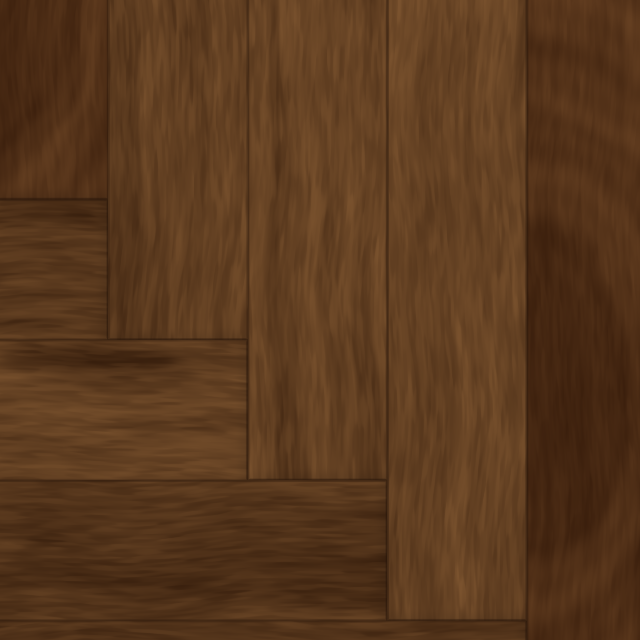
Reproduce this texture procedurally as a WebGL 1 fragment shader.

```glsl
precision highp float;
// Dark oiled walnut parquet: large herringbone planks with streaked grain and fine seams.

uniform vec2 u_resolution;

const vec2 PLANK_WIDTH = vec2(0.218, 0.2194);
const vec2 CORNER = vec2(0.1693, 0.5313);
const float PLANK_LENGTH = 6.0; // in plank widths
const vec3 DARK_WOOD = vec3(0.25, 0.145, 0.066);
const vec3 LIGHT_WOOD = vec3(0.45, 0.30, 0.165);
const vec3 SEAM_COLOR = vec3(0.15, 0.08, 0.035);

float hash(vec2 p) {
  return fract(sin(dot(p, vec2(127.1, 311.7))) * 4375.85);
}

// Smooth cellular noise: random cell tones blended by distance, about -0.5 to 0.5.
float cells(vec2 p) {
  vec2 base = floor(p);
  float total = 0.0;
  float weight = 0.0;
  for (int y = -1; y <= 1; y++) {
    for (int x = -1; x <= 1; x++) {
      vec2 cell = base + vec2(float(x), float(y));
      vec2 site = cell + vec2(hash(cell), hash(cell + 17.3));
      vec2 d = p - site;
      float w = exp(-5.0 * dot(d, d));
      total += w * hash(cell + 41.7);
      weight += w;
    }
  }
  return total / weight - 0.5;
}

// Slow bending of the fibres along a plank.
float bend(float along, float seed) {
  return 0.035 * sin(along * 1.7 + seed) + 0.012 * sin(along * 4.3 + seed * 2.0);
}

// Straight fibres, from broad bands to fine pores, with a few dark veins.
float straightGrain(vec2 q, float seed) {
  q.y += bend(q.x, seed);
  q += vec2(seed * 3.1, seed * 1.7);
  float grain = 0.34 * cells(q * vec2(0.35, 5.0));
  grain += 0.30 * cells(q * vec2(1.3, 15.0));
  grain += 0.26 * cells(q * vec2(4.0, 27.0));
  grain += 0.34 * cells(q * vec2(6.0, 50.0));
  float vein = smoothstep(0.2, 0.42, cells(q * vec2(0.4, 9.0) + 7.0));
  return grain - 0.22 * vein;
}

// Curved growth rings around a dark heart on the plank edge.
float heartGrain(vec2 q, float center, float seed) {
  vec2 d = vec2((q.x - center) * 0.62, q.y);
  float ring = length(d) + 0.12 * cells(q * vec2(1.5, 2.5) + seed);
  float bands = 0.09 * sin(ring * 15.0) + 0.05 * sin(ring * 37.0 + seed);
  return bands * smoothstep(0.3, 0.9, ring) + 0.24 * smoothstep(0.62, 0.85, ring) - 0.12;
}

// Elongated dark stain with a rounded end.
float stain(vec2 q) {
  vec2 d = vec2(q.x + 0.05, q.y - 0.21 - 0.07 * q.x) / vec2(0.74, 0.17);
  return 1.0 - smoothstep(0.65, 1.1, length(d) + 0.35 * cells(q * vec2(2.0, 14.0)));
}

void main() {
  vec2 p = gl_FragCoord.xy / u_resolution.y;
  vec2 g = (vec2(p.x, 1.0 - p.y) - CORNER) / PLANK_WIDTH;
  vec2 cell = floor(g);
  float period = 2.0 * PLANK_LENGTH;

  // Herringbone: choose direction, lane and position along the plank.
  bool upright = mod(cell.x - cell.y - 1.0, period) < PLANK_LENGTH;
  float lane = upright ? cell.x : cell.y;
  vec2 q = upright ? vec2(g.y, g.x - lane) : vec2(g.x, g.y - lane);
  float fromEnd = upright ? lane - g.y : lane + 1.0 - g.x;
  float seed = 9.0 * hash(vec2(lane, floor(fromEnd / period) + (upright ? 3.0 : 8.0)));
  fromEnd = mod(fromEnd, period);

  // Each plank has its own tone; some upright planks are dark heartwood.
  float heart = upright ? 1.0 - step(-0.5, cos(6.2832 * (lane - 1.15) / 4.3)) : 0.0;
  float tone = upright ? 0.62 + 0.09 * clamp(lane, 0.0, 2.0) : 0.5 + 0.22 * cos(lane * 2.0);
  tone = mix(tone, 0.16, heart);

  // Grain, stain and slow change of light over the floor.
  float grain = straightGrain(q, seed);
  tone += grain * mix(1.0, 0.55, heart);
  tone += heart * heartGrain(q, lane * 0.7 - 1.73, seed);
  float stained = upright ? 0.0 : smoothstep(0.6, 0.7, 0.5 + 0.22 * cos(lane * 2.0));
  tone -= 0.42 * stained * stain(q);
  tone += 0.16 * (p.y - 0.5);
  vec3 color = mix(DARK_WOOD, LIGHT_WOOD, clamp(tone, -0.2, 1.15));
  color += heart * vec3(0.012, 0.0, -0.002);

  // Thin seams with a faint shadow at the plank ends.
  float pixel = 1.0 / (u_resolution.y * PLANK_WIDTH.x);
  float side = min(q.y, 1.0 - q.y);
  float end = min(fromEnd, PLANK_LENGTH - fromEnd);
  float sideSeam = 1.0 - smoothstep(0.003, 0.010 + pixel, side);
  float endSeam = 1.0 - smoothstep(0.004, 0.012 + pixel, end);
  float strength = 0.3 + 0.25 * hash(vec2(seed, 2.0));
  color *= 1.0 - 0.07 * (1.0 - smoothstep(0.0, 0.1, end));
  color = mix(color, SEAM_COLOR, max(sideSeam * strength, endSeam * 0.6));

  gl_FragColor = vec4(color, 1.0);
}
```
